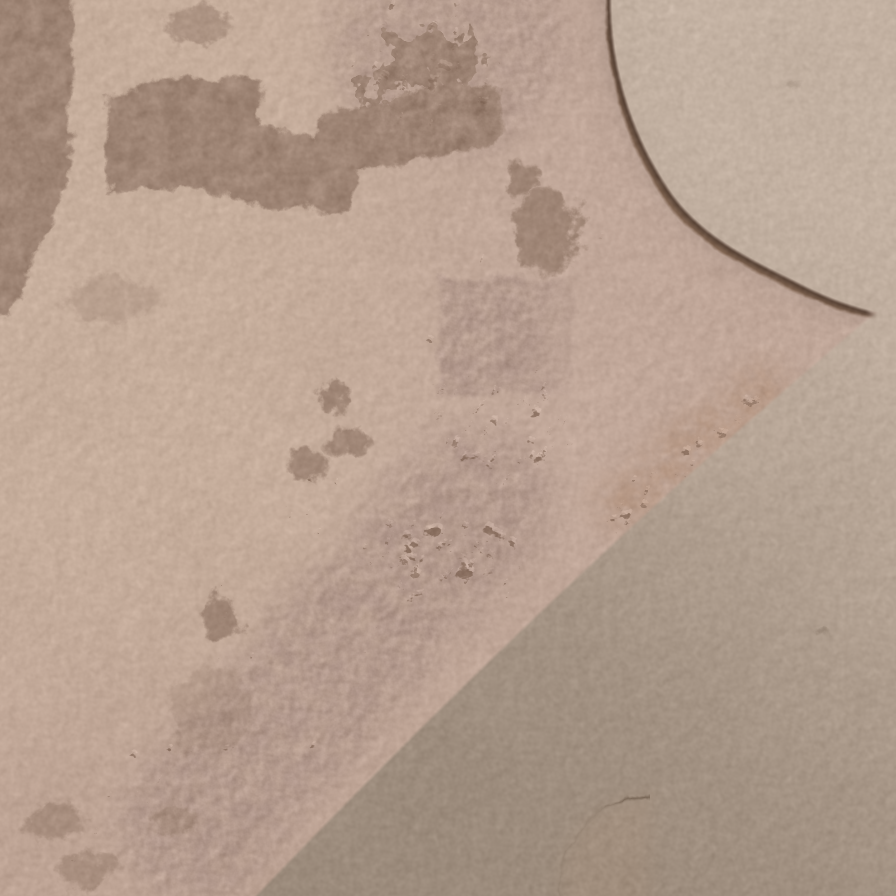
A WebGL 2 fragment shader for this texture:

```glsl
#version 300 es
precision highp float;
uniform vec2 u_resolution;
out vec4 fragColor;

vec2 hash2(vec2 p) {
  vec3 q = fract(vec3(p.xyx) * vec3(0.1031, 0.103, 0.0973));
  q += dot(q, q.yzx + 33.33);
  return fract((q.xx + q.yz) * q.zy);
}

float gradDot(vec2 cell, vec2 f, vec2 corner) {
  return dot(hash2(cell + corner + 50.0) * 2.0 - 1.0, f - corner);
}

float gradientNoise(vec2 p) {
  vec2 i = floor(p), f = p - i;
  vec2 u = f * f * f * (f * (f * 6.0 - 15.0) + 10.0);
  return mix(mix(gradDot(i, f, vec2(0, 0)), gradDot(i, f, vec2(1, 0)), u.x),
             mix(gradDot(i, f, vec2(0, 1)), gradDot(i, f, vec2(1, 1)), u.x), u.y);
}

float fbm(vec2 p) {
  float sum = 0.0, amp = 0.6;
  for (int i = 0; i < 4; i++) {
    sum += amp * gradientNoise(p);
    p = mat2(1.6, 1.2, -1.2, 1.6) * p + 3.7;
    amp *= 0.55;
  }
  return sum;
}

float cover(float d, float soft) { return 1.0 - smoothstep(-soft, soft, d); }

float ellipse(vec2 p, vec2 c, vec2 r) {
  return (length((p - c) / r) - 1.0) * min(r.x, r.y);
}

float capsule(vec2 p, vec2 a, vec2 b, float r) {
  vec2 d = b - a;
  return length(p - a - d * clamp(dot(p - a, d) / dot(d, d), 0.0, 1.0)) - r;
}

float box(vec2 p, vec2 c, vec2 h) {
  vec2 q = abs(p - c) - h;
  return length(max(q, 0.0)) + min(max(q.x, q.y), 0.0);
}

// How likely flakes are at each place
float flakeDensity(vec2 p) {
  float d = 0.62 * cover(ellipse(p, vec2(0.49, 0.38), vec2(0.10, 0.05)), 0.03);
  d = max(d, 0.52 * cover(ellipse(p, vec2(0.56, 0.52), vec2(0.09, 0.07)), 0.03));
  d = max(d, 0.6 * cover(capsule(p, vec2(0.69, 0.42), vec2(0.85, 0.56), 0.022), 0.025));
  d = max(d, 0.48 * cover(ellipse(p, vec2(0.48, 0.94), vec2(0.09, 0.09)), 0.03));
  return max(d, 0.26 * cover(capsule(p, vec2(0.1, 0.03), vec2(0.62, 0.72), 0.11), 0.05));
}

// Ragged chips where noise exceeds a local threshold
float flakes(vec2 p) {
  float limit = 0.53 - 0.58 * flakeDensity(p);
  float large = smoothstep(limit, limit + 0.09, fbm(p * vec2(36.0, 46.0)));
  float small = smoothstep(limit, limit + 0.12, fbm(p * vec2(70.0, 88.0) + 9.0));
  return max(large, 0.75 * small);
}

void main() {
  vec2 p = gl_FragCoord.xy / u_resolution;
  float px = 1.0 / u_resolution.y;
  vec2 w = p + 0.022 * vec2(fbm(p * 22.0), fbm(p * 22.0 + 17.0));
  w += 0.01 * vec2(fbm(p * 70.0 + 5.0), fbm(p * 70.0 + 31.0));
  float cloud = fbm(p * 7.0), mottle = fbm(p * 38.0);
  float relief = fbm(p * 60.0) - fbm((p + vec2(-0.004, 0.004)) * 60.0);

  // Painted wall with a worn mauve band
  vec3 wall = mix(vec3(0.775, 0.68, 0.61), vec3(0.755, 0.655, 0.6), smoothstep(0.2, 0.7, p.x));
  wall = mix(wall, vec3(0.73, 0.625, 0.57), 0.7 * smoothstep(0.5, 0.0, p.y));
  float band = cover(capsule(w, vec2(0.22, 0.08), vec2(0.53, 0.44), 0.085), 0.035);
  float upperBand = cover(box(w, vec2(0.565, 0.625), vec2(0.075, 0.065)), 0.006);
  band = max(band, upperBand * (1.0 - 0.6 * smoothstep(0.58, 0.64, p.x)));
  band = max(band, 0.8 * cover(ellipse(w, vec2(0.5, 0.95), vec2(0.13, 0.12)), 0.03));
  wall = mix(wall, vec3(0.675, 0.575, 0.53), band * clamp(0.65 + 1.4 * mottle, 0.1, 1.0));
  float stain = cover(capsule(w, vec2(0.70, 0.44), vec2(0.85, 0.56), 0.025), 0.04);
  wall = mix(wall, vec3(0.64, 0.50, 0.40), 0.55 * stain * clamp(0.7 + 1.8 * mottle, 0.0, 1.0));

  // Bare plaster: large areas first, then small spots
  float bare = box(w, vec2(0.203, 0.85), vec2(0.084, 0.062));
  bare = max(bare, 0.75 * (w.y - 0.905 - 0.5 * (w.x - 0.155)));
  bare = min(bare, capsule(w, vec2(0.24, 0.825), vec2(0.36, 0.805), 0.042));
  bare = min(bare, capsule(w, vec2(0.39, 0.845), vec2(0.525, 0.873), 0.038));
  float tatters = ellipse(w, vec2(0.475, 0.91), vec2(0.085, 0.075));
  bare = min(bare, tatters + 0.03 + 0.16 * fbm(p * 26.0 + 3.0));
  float leftEdge = 0.08 - 0.45 * max(0.8 - w.y, 0.0);
  bare = min(bare, max(w.x - leftEdge, 0.645 - w.y));
  float plaster = 0.92 * cover(bare, 0.003);
  vec4 spots[12] = vec4[12](
    vec4(0.61, 0.745, 0.034, 0.048), vec4(0.583, 0.80, 0.014, 0.018),
    vec4(0.247, 0.312, 0.02, 0.022), vec4(0.371, 0.555, 0.014, 0.014),
    vec4(0.388, 0.505, 0.022, 0.015), vec4(0.345, 0.483, 0.022, 0.018),
    vec4(0.222, 0.972, 0.032, 0.022), vec4(0.06, 0.08, 0.035, 0.022),
    vec4(0.10, 0.028, 0.03, 0.02), vec4(0.195, 0.085, 0.025, 0.018),
    vec4(0.125, 0.667, 0.05, 0.026), vec4(0.235, 0.21, 0.045, 0.05));
  vec2 torn = w + 0.02 * vec2(fbm(p * 45.0 + 11.0), fbm(p * 45.0 + 23.0));
  for (int i = 0; i < 12; i++) {
    float strength = i < 6 ? 1.0 : i < 10 ? 0.7 : 0.35;
    strength *= clamp(0.9 + mottle, 0.5, 1.0);
    plaster = max(plaster, strength * cover(ellipse(torn, spots[i].xy, spots[i].zw), 0.004));
  }
  wall = mix(wall, vec3(0.605, 0.505, 0.443) + 0.09 * mottle, plaster);

  // Chips, each with a lit upper rim
  float chips = flakes(p), rim = flakes(p - vec2(0.002, 0.005));
  wall = mix(wall, vec3(0.47, 0.365, 0.30), 0.68 * chips * (1.0 - 0.5 * plaster));
  wall += 0.06 * max(rim - chips, 0.0);
  wall += 0.025 * cloud + 0.035 * mottle + relief * (0.05 + 0.07 * band);

  // Smooth panel: round upper part and slanted lower part
  vec2 q = p - vec2(1.06, 1.0);
  float turn = atan(-q.y, -q.x);
  float arc = length(q) - 0.379 + 0.02 * smoothstep(0.6, 1.1, turn);
  float slant = p.y - 0.942 * (p.x - 0.286) - 0.15 * (p.x - 0.286) * (0.977 - p.x);
  slant *= 0.72;
  float light = smoothstep(0.25, 1.0, 0.45 * p.x + 0.65 * p.y);
  vec3 panel = mix(vec3(0.61, 0.545, 0.485), vec3(0.765, 0.695, 0.635), light);
  panel += 0.025 * cloud + 0.02 * mottle + 0.04 * relief;

  // Faint crease and pits in the panel
  vec2 c = p - vec2(0.725, 0.01);
  float crease = cover(abs(length(c) - 0.1 + 0.01 * mottle) - 0.001, 0.003) * step(c.x, 0.0);
  panel -= crease * (0.04 + 0.16 * smoothstep(0.085, 0.1, c.y));
  panel += vec3(0.015, 0.006, 0.0) * cover(max(length(c) - 0.1, c.x), 0.02);
  panel -= 0.09 * cover(ellipse(w, vec2(0.911, 0.295), vec2(0.006, 0.004)), 0.003);
  panel -= 0.06 * cover(ellipse(w, vec2(0.885, 0.905), vec2(0.006, 0.004)), 0.003);

  // Join, shaded gap and fine grain
  float along = 1.0 - smoothstep(0.965, 0.98, p.x);
  wall *= 1.0 - 0.12 * along * exp(-max(arc, 0.0) * 80.0);
  vec3 col = mix(wall, panel, cover(min(arc, slant), 0.0015 + px));
  float gapWidth = 0.0022 + 0.0026 * sin(clamp(turn * 2.0, 0.0, 3.14)) + 0.002 * mottle;
  float gap = cover(abs(arc - gapWidth) - gapWidth, 0.0015 + px) * along;
  vec3 gapColor = mix(vec3(0.30, 0.22, 0.17), vec3(0.48, 0.37, 0.29), smoothstep(0.0, 0.01, arc));
  col = mix(col, gapColor, 0.9 * gap);
  col += 0.03 * gradientNoise(p * 190.0) + 0.03 * gradientNoise(p * 110.0 + 40.0);
  fragColor = vec4(clamp(col, 0.0, 1.0), 1.0);
}
```
